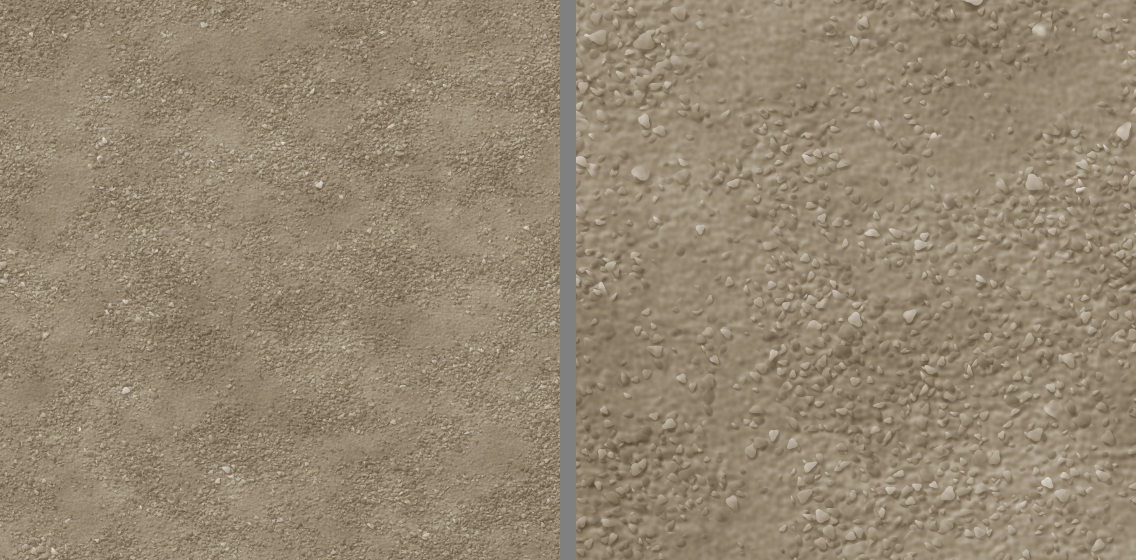
Left: the whole. Right: its middle third, enlarged.
Give the GLSL for this texture, as a Shadertoy shader.

```glsl
// Dry, dusty ground with ragged patches of fine gravel and scattered pale stone chips.

const vec3 SOIL = vec3(0.598, 0.540, 0.450);      // colour at tone zero
const vec3 DARKER = vec3(1.0, 0.99, 0.92);        // colour change per tone below zero
const vec3 LIGHTER = vec3(1.0, 1.11, 1.33);       // colour change per tone above zero
const vec2 LIGHT = vec2(-0.5, 0.86);              // direction towards the sun
const vec2 PATCH_SCALE = vec2(7.0, 9.5);          // gravel patches per canvas
const float GRIT_CELLS = 185.0;
const float PEBBLE_CELLS = 118.0;
const float CHIP_CELLS = 74.0;
const float SHADOW_TONE = -0.22;
const float SHADOW_DEPTH = 0.55;
const float RELIEF = 0.075;                       // shading across each stone
const float CRUMB_RELIEF = 0.13;                  // shading of the rough soil
const float DUST_GRAIN = 0.075;
const float STAIN = 0.075;                        // broad light and dark areas
const float MOTTLE = 0.045;                       // smaller blotches

// Two random values in 0..1 for each integer lattice point
vec2 hash2(vec2 p) {
    uvec2 v = uvec2(ivec2(floor(p)) + 4096);
    v = v * 1664525u + 1013904223u;
    v.x += v.y * 1664525u;
    v.y += v.x * 1664525u;
    v ^= v >> 16u;
    v.x += v.y * 1664525u;
    v.y += v.x * 1664525u;
    v ^= v >> 16u;
    return vec2(v & 65535u) / 65535.0;
}

float cornerSlope(vec2 corner, vec2 offset) {
    return dot(hash2(corner) * 2.0 - 1.0, offset);
}

float gradientNoise(vec2 p) {
    vec2 i = floor(p), f = p - i;
    vec2 u = f * f * f * (f * (f * 6.0 - 15.0) + 10.0);
    vec2 e = vec2(1.0, 0.0);
    float low = mix(cornerSlope(i, f), cornerSlope(i + e, f - e), u.x);
    float high = mix(cornerSlope(i + e.yx, f - e.yx), cornerSlope(i + 1.0, f - 1.0), u.x);
    return mix(low, high, u.y);
}

float fbm(vec2 p) {
    float sum = 0.0, amplitude = 1.0;
    for (int octave = 0; octave < 5; octave++) {
        sum += amplitude * gradientNoise(p);
        p = mat2(1.6, 1.2, -1.2, 1.6) * p + 17.3;
        amplitude *= 0.65;
    }
    return sum;
}

// Brightness of a noise surface lit from the side
float emboss(vec2 p) {
    return gradientNoise(p) - gradientNoise(p + LIGHT * 0.45);
}

// Lays one layer of shaded, irregular stones over the given tone
float layStones(float tone, vec2 uv, float cells, float cover, float lift, float spread) {
    vec2 p = uv * cells, home = floor(p);
    float edge = 0.6 * cells / iResolution.y;
    for (int y = -1; y <= 1; y++)
    for (int x = -1; x <= 1; x++) {
        vec2 id = home + vec2(x, y);
        vec2 key = id + cells * 3.0;
        vec2 fate = hash2(key + 311.0);
        float present = smoothstep(0.0, 0.12, cover - fate.x);
        if (present <= 0.0) continue;

        vec2 form = hash2(key + 727.0);
        vec2 v = p - id - hash2(key);
        float turn = (form.x - 0.5) * 2.6;
        mat2 spin = mat2(cos(turn), -sin(turn), sin(turn), cos(turn));
        vec2 halfSize = mix(0.25, 0.58, form.y) * vec2(1.0, mix(0.42, 0.85, fract(form.x * 7.0)));

        vec2 q = spin * v / halfSize;
        float outline = 1.0 + 0.18 * cos(3.0 * atan(q.y, q.x + 1e-5) + fate.y * 40.0);
        float dist = (length(q) - outline) * halfSize.y;
        float body = 1.0 - smoothstep(-edge, edge, dist);
        float castDist = (length(spin * (v + LIGHT * 0.22) / halfSize) - 1.0) * halfSize.y;
        float shadow = 1.0 - smoothstep(-0.1, 0.08 + edge, castDist);

        float shade = RELIEF * dot(v, LIGHT) / halfSize.y;
        float stone = lift + spread * (fate.y - 0.5) + shade;
        tone = mix(tone, SHADOW_TONE, shadow * SHADOW_DEPTH * present);
        tone = mix(tone, stone, body * present);
    }
    return tone;
}

void mainImage(out vec4 fragColor, in vec2 fragCoord) {
    vec2 uv = fragCoord / iResolution.y;

    // Where gravel gathers, and where pale chips cluster inside it
    float gravel = smoothstep(-0.45, 0.45, fbm(uv * PATCH_SCALE + 3.7));
    float clusters = smoothstep(-0.15, 0.55, fbm(uv * PATCH_SCALE * 1.3 + 41.0));

    // Soil: embossed crumbs, coarse and fine
    float rough = mix(0.4, 1.3, gravel);
    float tone = CRUMB_RELIEF * rough * emboss(uv * vec2(110.0, 150.0));
    tone += CRUMB_RELIEF * rough * emboss(uv * vec2(200.0, 240.0) + 9.0);

    // Stones, from fine grit up to pale chips
    tone = layStones(tone, uv, GRIT_CELLS, 0.08 + 0.7 * gravel, 0.025, 0.17);
    tone = layStones(tone, uv, PEBBLE_CELLS, 0.03 + 0.52 * gravel, 0.035, 0.2);
    tone = layStones(tone, uv, CHIP_CELLS, 0.03 + 0.42 * gravel * clusters, 0.1, 0.22);

    // Stains and dust veil soil and stones alike
    tone += STAIN * fbm(uv * vec2(4.0, 6.0) + 80.0) + MOTTLE * fbm(uv * vec2(22.0, 30.0));
    tone += 0.025 * (clusters - 0.4) * gravel;
    tone += DUST_GRAIN * gradientNoise(uv * 270.0);

    vec3 colour = SOIL + min(tone, 0.0) * DARKER + max(tone, 0.0) * LIGHTER;
    fragColor = vec4(clamp(colour, 0.0, 1.0), 1.0);
}
```
